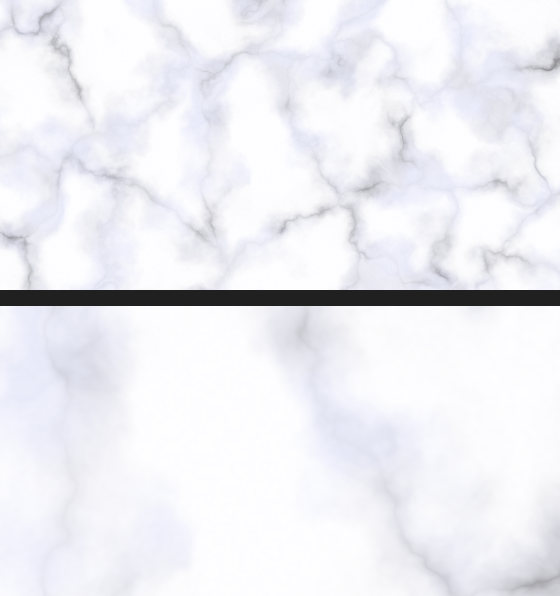
Top: the whole. Bottom: its middle third, enlarged.
This texture is drawn by a WebGL 2 fragment shader. Its source:

```glsl
#version 300 es
precision highp float;
precision highp int;

uniform vec2 u_resolution;
out vec4 fragColor;

const vec3 WHITE = vec3(0.994, 0.994, 1.0);
const vec3 LAVENDER = vec3(0.915, 0.922, 0.98);
const vec3 PALE_GREY = vec3(0.905, 0.905, 0.94);
const vec3 VEIN_GREY = vec3(0.53, 0.53, 0.54);

vec2 hash2(vec2 cell) {
    uvec2 v = uvec2(ivec2(cell)) * 1664525u + 1013904223u;
    v.x += v.y * 1664525u;
    v.y += v.x * 1664525u;
    v ^= v >> 16u;
    v.x += v.y * 1664525u;
    v.y += v.x * 1664525u;
    v ^= v >> 16u;
    return vec2(v & 65535u) / 65535.0;
}

float cornerSlope(vec2 cell, vec2 offset) {
    float angle = 6.2832 * hash2(cell).x;
    return dot(vec2(cos(angle), sin(angle)), offset);
}

float gradientNoise(vec2 p) {
    vec2 i = floor(p), f = p - i;
    vec2 u = f * f * f * (f * (f * 6.0 - 15.0) + 10.0);
    vec2 e = vec2(1.0, 0.0);
    float low = mix(cornerSlope(i, f), cornerSlope(i + e.xy, f - e.xy), u.x);
    float high = mix(cornerSlope(i + e.yx, f - e.yx), cornerSlope(i + e.xx, f - e.xx), u.x);
    return mix(low, high, u.y);
}

float fbm(vec2 p, int octaves) {
    float sum = 0.0, amplitude = 1.0;
    for (int k = 0; k < octaves; k++) {
        sum += amplitude * gradientNoise(p);
        p = mat2(1.6, 1.2, -1.2, 1.6) * p + 17.3;
        amplitude *= 0.5;
    }
    return sum;
}

// Sharp crests where the noise crosses zero
float ridges(vec2 p, int octaves) {
    float sum = 0.0, amplitude = 0.55;
    for (int k = 0; k < octaves; k++) {
        float crest = 1.0 - min(1.0, 2.2 * abs(gradientNoise(p)));
        sum += amplitude * crest * crest;
        p = mat2(1.6, 1.2, -1.2, 1.6) * p + 9.1;
        amplitude *= 0.5;
    }
    return sum;
}

// Distance to the nearest border between scattered cells
float cellBorder(vec2 p) {
    vec2 base = floor(p), f = p - base;
    vec2 nearest = vec2(0.0);
    float best = 8.0;
    for (int y = -1; y <= 1; y++)
    for (int x = -1; x <= 1; x++) {
        vec2 g = vec2(x, y);
        vec2 r = g + hash2(base + g) - f;
        if (dot(r, r) < best) {
            best = dot(r, r);
            nearest = r;
        }
    }
    float border = 8.0;
    for (int y = -2; y <= 2; y++)
    for (int x = -2; x <= 2; x++) {
        vec2 g = vec2(x, y);
        vec2 r = g + hash2(base + g) - f;
        vec2 gap = r - nearest;
        if (dot(gap, gap) > 0.0001) border = min(border, dot(0.5 * (r + nearest), normalize(gap)));
    }
    return border;
}

void main() {
    vec2 p = gl_FragCoord.xy / u_resolution.y;

    // Ragged cell network
    vec2 warp = vec2(fbm(p * 3.0 + 4.7, 6), fbm(p * 3.0 + 31.2, 6));
    vec2 q = p + 0.17 * warp;
    float border = cellBorder(q * 2.7 + 5.0);

    // Soft haze spreading from the borders
    float cloud = fbm(p * 3.2 + 52.0, 6);
    float wisps = ridges(q * 6.0 + 13.0, 5);
    float haze = smoothstep(0.27, 0.0, border - 0.28 * cloud);
    haze *= 0.65 + 0.55 * wisps;

    // Broken veins and smoky grey patches
    float presence = smoothstep(-0.08, 0.5, fbm(p * 2.9 + 71.0, 4));
    float thinVein = exp(-border * 32.0) * (0.12 + 0.6 * presence);
    float smoke = exp(-border * 8.0) * presence * wisps * (0.65 + 0.7 * cloud);
    float grey = clamp(0.6 * thinVein + 0.75 * smoke, 0.0, 0.85);

    // Colour
    float tint = smoothstep(-0.3, 0.4, fbm(p * 5.0 + 90.0, 4));
    vec3 color = mix(WHITE, mix(LAVENDER, PALE_GREY, tint), clamp(haze, 0.0, 1.0));
    color = mix(color, VEIN_GREY, grey);
    color += 0.006 * gradientNoise(p * 110.0);
    fragColor = vec4(clamp(color, 0.0, 1.0), 1.0);
}
```
